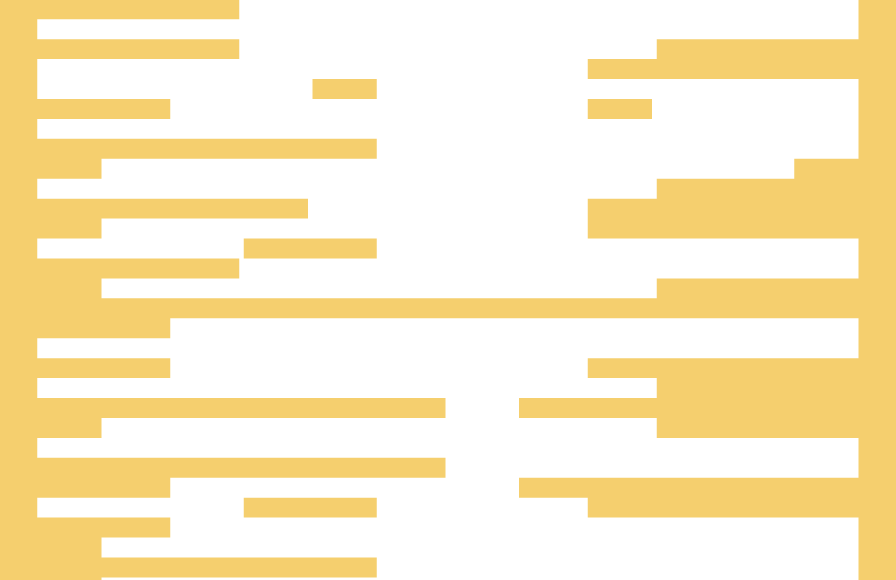
Reproduce this pattern procedurally as a WebGL 2 fragment shader.

```glsl
#version 300 es
precision highp float;

uniform vec2 u_resolution;
out vec4 outColor;

// Lengths are fractions of the canvas width
#define COLUMNS 12.0
#define MARGIN 0.0417
#define PITCH 0.0768
#define GAP 0.0052
#define ROW_HEIGHT 0.02225
#define ROW_SHIFT 0.0008
#define FULL_ROW 15.0
#define RIGHT_SHARE 0.52
#define ISLAND_SHARE 0.42
#define SAMPLES 4
#define GOLD vec3(0.96, 0.81, 0.43)
#define PAPER vec3(1.0)

float hash(float row, float seed) {
    return fract(sin(dot(vec2(row, seed), vec2(12.9898, 78.233))) * 43758.5453);
}

// Golden ratio steps keep the values evenly spread over the rows
float spread(float row, float seed) {
    return fract(row * 0.618034 + seed + 0.35 * hash(row, seed));
}

// Run of gold cells growing from the left margin, mostly short
float leftRun(float row) {
    if (row == FULL_ROW) return COLUMNS;
    return floor(6.5 * pow(spread(row, 0.4), 1.6));
}

// Run from the right margin, present in pairs of rows
float rightRun(float row) {
    float present = step(1.0 - RIGHT_SHARE, spread(floor(row / 2.0), 0.2));
    return present * (1.0 + floor(2.5 * (hash(row, 3.0) + hash(row, 4.0))));
}

// Short free bar of one to three cells near the middle
bool inIsland(float column, float row) {
    float start = 3.0 + floor(6.0 * hash(row, 5.0));
    float size = 1.0 + floor(3.0 * pow(hash(row, 6.0), 2.0));
    bool present = spread(row, 0.7) < ISLAND_SHARE;
    return present && column >= start && column < start + size;
}

bool isGold(float column, float row) {
    return column < leftRun(row)
        || column >= COLUMNS - rightRun(row)
        || inIsland(column, row);
}

// Point measured from the top left corner
float goldAt(vec2 p) {
    float x = p.x - MARGIN;
    if (x < 0.0 || x > COLUMNS * PITCH - GAP) return 1.0;
    float column = floor(x / PITCH);
    float row = floor((p.y + ROW_SHIFT) / ROW_HEIGHT);
    bool gold = isGold(column, row);
    // A gap is filled only between two gold cells
    if (x - column * PITCH > PITCH - GAP) gold = gold && isGold(column + 1.0, row);
    return gold ? 1.0 : 0.0;
}

void main() {
    // Average a grid of samples inside the pixel for smooth edges
    vec2 corner = floor(gl_FragCoord.xy);
    float coverage = 0.0;
    for (int j = 0; j < SAMPLES; j++) {
        for (int i = 0; i < SAMPLES; i++) {
            vec2 q = corner + (vec2(i, j) + 0.5) / float(SAMPLES);
            coverage += goldAt(vec2(q.x, u_resolution.y - q.y) / u_resolution.x);
        }
    }
    coverage /= float(SAMPLES * SAMPLES);
    outColor = vec4(mix(PAPER, GOLD, coverage), 1.0);
}
```
